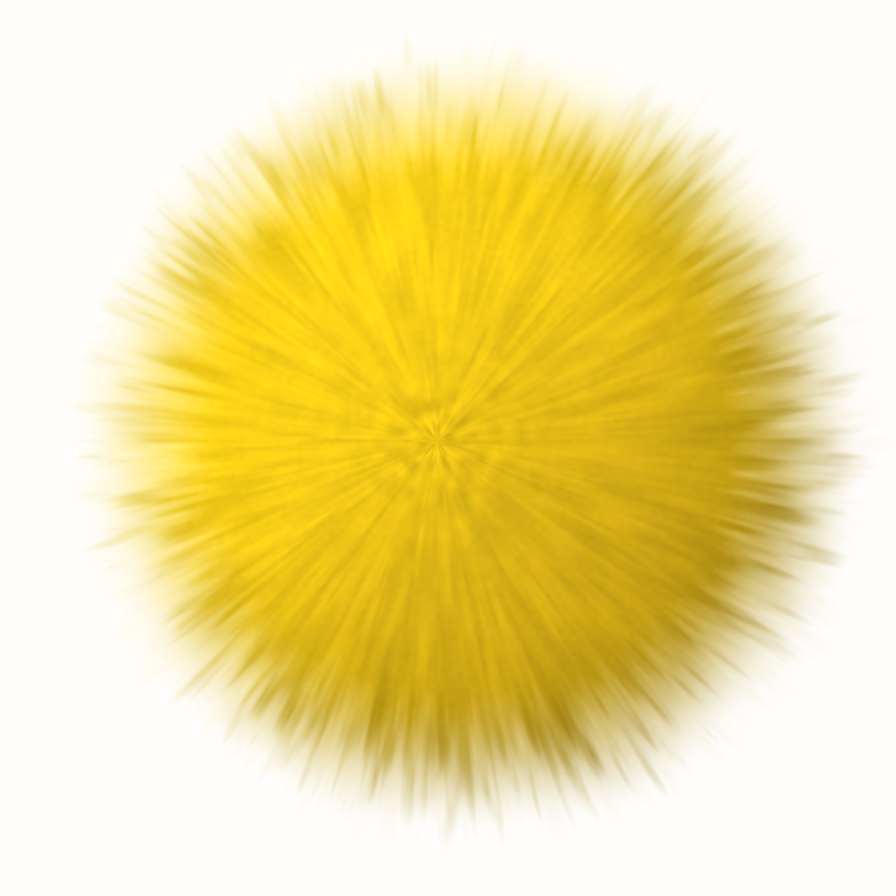
A Shadertoy shader for this background:

```glsl
// A round golden fur ball whose fine hairs radiate from a whorl and fade into white.

float hash(vec2 p) {
    vec3 h = fract(vec3(p.xyx) * vec3(0.1031, 0.1030, 0.0973));
    h += dot(h, h.yzx + 33.33);
    return fract((h.x + h.y) * h.z);
}

// Smooth value noise whose x axis wraps after a whole number of cells
float wrapNoise(vec2 p, float period) {
    vec2 cell = floor(p), f = fract(p);
    f = f * f * (3.0 - 2.0 * f);
    float x0 = mod(cell.x, period), x1 = mod(cell.x + 1.0, period);
    return mix(mix(hash(vec2(x0, cell.y)), hash(vec2(x1, cell.y)), f.x),
               mix(hash(vec2(x0, cell.y + 1.0)), hash(vec2(x1, cell.y + 1.0)), f.x), f.y);
}

// Hairs: many cells around the whorl, few along the radius
float strands(float turn, float radius, float count, float breaks) {
    return wrapNoise(vec2(turn * count, radius * breaks + count), count) - 0.5;
}

void mainImage(out vec4 fragColor, in vec2 fragCoord) {
    vec2 uv = 0.5 + (fragCoord - 0.5 * iResolution.xy) / min(iResolution.x, iResolution.y);

    // Polar frame around the whorl, slightly left of the ball's centre
    vec2 whorl = uv - vec2(0.488, 0.508);
    vec2 ball = uv - vec2(0.526, 0.510);
    float radius = length(whorl);
    float turn = atan(whorl.y, whorl.x) / 6.2831853 + 0.5;
    float reach = length(ball);

    // Layers of hair, with the finer ones held back near the whorl
    float fuzz = wrapNoise(uv * 170.0, 4096.0) - 0.5;
    float tufts = strands(turn, radius, 46.0, 14.0);
    float locks = strands(turn, radius, 130.0, 18.0) * smoothstep(0.02, 0.10, radius);
    float hairs = strands(turn, radius, 290.0, 20.0) * smoothstep(0.08, 0.22, radius);
    float wisps = strands(turn, radius, 520.0, 26.0) * smoothstep(0.20, 0.36, radius);

    // Light from the upper left, shadow on the far rim
    float light = smoothstep(-0.95, 0.70, dot(ball, vec2(-0.72, 0.69)) / 0.4);
    vec3 coat = mix(vec3(0.77, 0.62, 0.08), vec3(1.0, 0.84, 0.09), light);
    coat *= 1.0 - 0.15 * smoothstep(0.20, 0.39, reach) * (1.0 - 0.75 * light);

    // Hair relief, with short broken tufts in the whorl
    float relief = 0.03 * tufts + 0.09 * locks + 0.08 * hairs + 0.03 * wisps + 0.03 * fuzz;
    float nest = strands(turn, radius, 23.0, 75.0) + 0.6 * strands(turn, radius, 51.0, 60.0);
    relief += 0.28 * nest * smoothstep(0.0, 0.012, radius) * exp(-radius * 17.0);
    coat *= 1.0 + relief;

    // Soft outline: each strand thins out at a slightly different distance
    float ragged = reach + 0.012 * tufts + 0.028 * locks + 0.040 * hairs + 0.022 * wisps;
    float cover = 1.0 - smoothstep(0.285, 0.445, ragged);

    // Faint long hairs beyond the dense coat
    float stray = smoothstep(-0.15, 0.55, hairs + 0.5 * wisps + 0.5 * locks);
    stray *= 0.22 * (1.0 - smoothstep(0.35, 0.475, reach + 0.02 * tufts));
    cover += stray * (1.0 - cover);
    cover *= 1.0 + 0.12 * fuzz * smoothstep(0.32, 0.40, reach);

    vec3 paper = vec3(1.0, 0.996, 0.990);
    fragColor = vec4(mix(paper, coat, clamp(cover, 0.0, 1.0)), 1.0);
}
```
